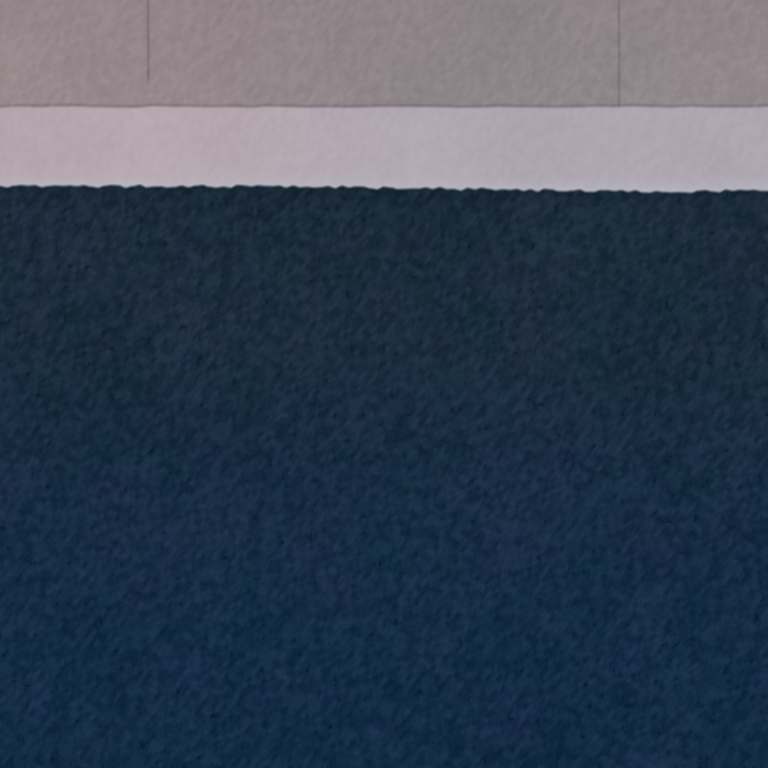
Write a Shadertoy shader that draws this texture.

```glsl
// A dark blue carpet meeting a pale skirting board and a mauve panelled wall.
// Three bands are blended at soft, slightly wavy edges; slanted value noise
// gives the pile its grain, and broader noise gives the uneven tint.

const float WALL_EDGE = 0.861;      // wall to skirting board
const float CARPET_LEFT = 0.7575;   // carpet edge height at the left
const float CARPET_RIGHT = 0.7510;  // and at the right
const float EDGE_SOFT = 0.0028;
const float GRAIN_SCALE = 165.0;
const float CARPET_GRAIN = 0.085;
const float WALL_GRAIN = 0.055;
const float BOARD_GRAIN = 0.032;
const vec2 SEAM_X = vec2(0.193, 0.806);

const vec3 CARPET_TOP = vec3(0.112, 0.172, 0.232);
const vec3 CARPET_BOTTOM = vec3(0.076, 0.168, 0.268);
const vec3 WALL_LEFT = vec3(0.590, 0.535, 0.550);
const vec3 WALL_RIGHT = vec3(0.565, 0.530, 0.545);
const vec3 BOARD_LEFT = vec3(0.715, 0.655, 0.685);
const vec3 BOARD_RIGHT = vec3(0.680, 0.650, 0.690);
const vec3 RIM_LIGHT = vec3(0.725, 0.735, 0.775);

float hash(vec2 p) {
    vec3 q = fract(vec3(p.xyx) * 0.1031);
    q += dot(q, q.yzx + 33.33);
    return fract((q.x + q.y) * q.z);
}

float noise(vec2 p) {
    vec2 i = floor(p), f = fract(p);
    f = f * f * (3.0 - 2.0 * f);
    return mix(mix(hash(i), hash(i + vec2(1, 0)), f.x),
               mix(hash(i + vec2(0, 1)), hash(i + vec2(1, 1)), f.x), f.y);
}

float fbm(vec2 p) {
    float sum = 0.0, amp = 0.5;
    for (int i = 0; i < 4; i++) {
        sum += amp * noise(p);
        p = mat2(1.6, 1.2, -1.2, 1.6) * p + 17.3;
        amp *= 0.5;
    }
    return sum / 0.9375;
}

// Signed fibre grain, stretched along a rising diagonal.
float grain(vec2 uv) {
    vec2 p = mat2(0.77, 0.64, -0.64, 0.77) * uv;
    p = vec2(dot(uv, vec2(0.57, 0.82)) * 0.65, dot(uv, vec2(-0.82, 0.57))) * GRAIN_SCALE;
    return 0.65 * noise(p) + 0.35 * noise(p * 1.9 + 41.0) - 0.5;
}

// Soft vertical line of the given half width.
float seam(float x, float centre, float width) {
    float d = (x - centre) / width;
    return exp(-d * d);
}

vec3 carpetColor(vec2 uv, float edge, float fibre) {
    vec3 col = mix(CARPET_BOTTOM, CARPET_TOP, smoothstep(0.1, 0.72, uv.y));
    float cloud = fbm(uv * 7.0) - 0.5;
    float tint = fbm(uv * 22.0 + 60.0) - 0.5;
    col += cloud * vec3(0.025, 0.018, 0.022);
    col += tint * vec3(0.040, -0.005, 0.025);
    col += fibre * CARPET_GRAIN * vec3(0.90, 1.0, 1.10);
    float pit = smoothstep(0.80, 0.96, noise(uv * vec2(190.0, 150.0) + 9.0));
    col -= 0.030 * pit * smoothstep(0.1, -0.2, fibre);
    // Contact shadow below the skirting board.
    return col * (1.0 - 0.14 * exp(-max(edge - uv.y, 0.0) / 0.012));
}

vec3 wallColor(vec2 uv, float fibre) {
    vec3 col = mix(WALL_LEFT, WALL_RIGHT, smoothstep(0.0, 0.7, uv.x));
    col += 0.018 * (1.0 - smoothstep(WALL_EDGE, 1.0, uv.y)) - 0.015;
    col += (fbm(uv * 9.0 + 3.0) - 0.5) * vec3(0.045, 0.035, 0.035);
    col += fibre * WALL_GRAIN;
    float leftSeam = seam(uv.x, SEAM_X.x, 0.0022) * smoothstep(0.888, 0.900, uv.y);
    float rightSeam = seam(uv.x, SEAM_X.y, 0.0017);
    return col - 0.075 * leftSeam - 0.065 * rightSeam;
}

vec3 boardColor(vec2 uv, float edge, float fibre) {
    vec3 col = mix(BOARD_LEFT, BOARD_RIGHT, smoothstep(0.0, 0.8, uv.x));
    col += (fbm(uv * 10.0 + 25.0) - 0.5) * 0.035;
    col += fibre * BOARD_GRAIN;
    float rim = exp(-max(uv.y - edge, 0.0) / 0.009);
    return mix(col, RIM_LIGHT, 0.75 * rim);
}

void mainImage(out vec4 fragColor, in vec2 fragCoord) {
    vec2 uv = fragCoord / iResolution.xy;
    float soft = max(EDGE_SOFT, 1.0 / iResolution.y);
    float fibre = grain(uv);

    float carpetEdge = mix(CARPET_LEFT, CARPET_RIGHT, smoothstep(0.25, 0.90, uv.x));
    carpetEdge += 0.004 * (noise(vec2(uv.x * 110.0, 4.0)) - 0.5);
    float wallEdge = WALL_EDGE + 0.002 * (noise(vec2(uv.x * 40.0, 8.0)) - 0.5);

    vec3 carpet = carpetColor(uv, carpetEdge, fibre);
    vec3 board = boardColor(uv, carpetEdge, fibre);
    vec3 wall = wallColor(uv, fibre);

    vec3 col = mix(carpet, board, smoothstep(-soft, soft, uv.y - carpetEdge));
    col = mix(col, wall, smoothstep(-soft, soft, uv.y - wallEdge));

    // Thin dark crease along the top of the skirting board.
    float crease = (uv.y - wallEdge - 0.001) / 0.0025;
    col -= 0.070 * exp(-crease * crease);

    fragColor = vec4(clamp(col, 0.0, 1.0), 1.0);
}
```
